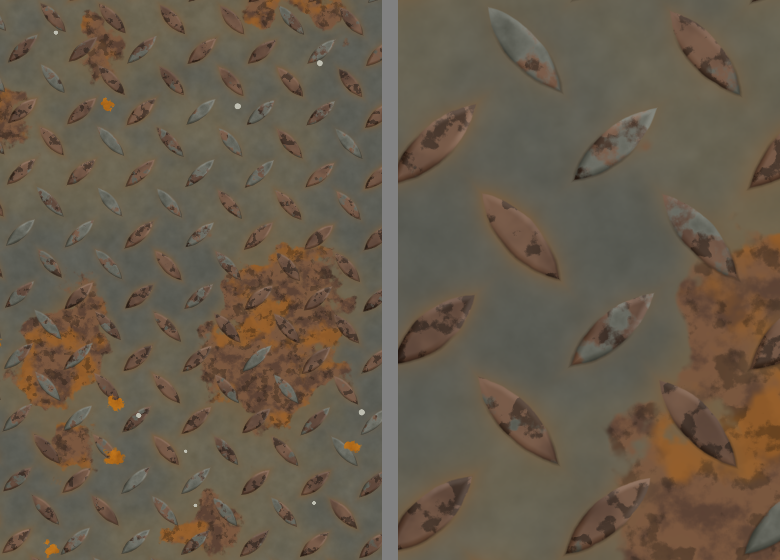
Left: the whole. Right: its middle third, enlarged.
A WebGL 1 fragment shader for this texture:

```glsl
precision highp float;
uniform vec2 u_resolution;

float hash(vec2 p) {
  vec3 q = fract(p.xyx * 0.1031);
  q += dot(q, q.yzx + 33.33);
  return fract((q.x + q.y) * q.z);
}

float noise(vec2 p) {
  vec2 i = floor(p), f = fract(p);
  f = f * f * (3.0 - 2.0 * f);
  return mix(mix(hash(i), hash(i + vec2(1, 0)), f.x),
             mix(hash(i + vec2(0, 1)), hash(i + vec2(1, 1)), f.x), f.y);
}

float fbm(vec2 p) {
  float sum = 0.0, amp = 0.5;
  for (int i = 0; i < 5; i++) {
    sum += amp * noise(p);
    p = mat2(1.6, 1.2, -1.2, 1.6) * p + 19.3;
    amp *= 0.5;
  }
  return sum / 0.97;
}

float blob(vec2 p, float x, float y, float radius) {
  vec2 d = (p - vec2(x, y)) / radius;
  return exp(-dot(d, d));
}

// Broad zones where corrosion gathers
float rustZones(vec2 p) {
  float z = blob(p, 0.51, 0.45, 0.13) + blob(p, 0.47, 0.31, 0.10);
  z += blob(p, 0.14, 0.42, 0.07) + blob(p, 0.09, 0.33, 0.08);
  z += blob(p, 0.11, 0.19, 0.05) + blob(p, 0.18, 0.91, 0.06);
  z += blob(p, 0.00, 0.79, 0.05) + blob(p, 0.37, 0.05, 0.07);
  z += blob(p, 0.47, 0.99, 0.05) + blob(p, 0.59, 0.99, 0.05);
  return min(z, 1.0);
}

// Pointed lens: x runs along its length, y across
float lens(vec2 q, float a, float b) {
  float r = (a * a + b * b) / (2.0 * b);
  return length(vec2(q.x, abs(q.y) + r - b)) - r;
}

// Rare irregular spots, one at most per cell
float specks(vec2 p, float cells, float chance, float size, float rough) {
  vec2 g = p * cells, id = floor(g);
  vec2 c = 0.3 + 0.4 * vec2(hash(id + 3.1), hash(id + 8.7));
  float r = size * (0.6 + 0.7 * hash(id + 5.3));
  float d = length(fract(g) - c) + rough * (fbm(g * 9.0) - 0.5);
  return step(hash(id + 41.0), chance) * (1.0 - smoothstep(r * 0.75, r * 1.1, d));
}

void main() {
  vec2 p = gl_FragCoord.xy / u_resolution.y;
  float px = 1.0 / u_resolution.y;
  float broad = fbm(p * 6.0 + 2.0);
  float medium = fbm(p * 24.0 + 7.0);
  float fine = fbm(p * 75.0 + 13.0);
  float zones = rustZones(p);

  // Dull steel with olive staining
  vec3 col = mix(vec3(0.355, 0.36, 0.33), vec3(0.42, 0.395, 0.32),
                 smoothstep(0.38, 0.75, broad + 0.25 * zones));
  col += 0.05 * (fine - 0.5) + 0.04 * (medium - 0.5);
  col = mix(col, vec3(0.46, 0.375, 0.26), 0.65 * smoothstep(0.15, 0.8, zones + 0.6 * (medium - 0.5)));

  // Mottled rust crust
  float rust = smoothstep(0.5, 0.66, zones + 1.5 * (medium - 0.5));
  vec3 crust = mix(vec3(0.34, 0.235, 0.19), vec3(0.48, 0.33, 0.235), smoothstep(0.3, 0.62, fine));
  float ember = smoothstep(0.54, 0.72, fbm(p * 20.0 + 31.0));
  crust = mix(crust, vec3(0.65, 0.38, 0.12), 0.75 * ember);
  crust *= 1.0 - 0.3 * smoothstep(0.55, 0.7, fbm(p * 95.0));
  col = mix(col, crust, 0.85 * rust);

  // Raised treads: two interleaved lattices of opposite tilt
  vec2 period = vec2(0.1064, 0.1099);
  vec2 lattice = vec2(p.x - 0.0417 - 0.0145 * (p.y - 0.914), p.y - 0.914 + 0.012 * p.x) / period;
  for (int k = 0; k < 2; k++) {
    float odd = float(k);
    vec2 g = lattice - odd * vec2(0.49, 0.51) + 0.5;
    vec2 id = floor(g) + 23.0 + 40.0 * odd;
    float wear = hash(id), vary = hash(id + 11.0);
    vec2 local = (fract(g) - 0.5) * period + 0.002 * (vec2(vary, wear) - 0.5);
    vec2 dir = normalize(vec2(1.0, mix(0.92, -1.12, odd) + 0.12 * (vary - 0.5)));
    vec2 q = vec2(dot(local, dir), dot(local, vec2(-dir.y, dir.x)));
    float d = lens(q, 0.032 + 0.003 * vary, 0.0095 + 0.0015 * wear);
    d += 0.002 * (fine - 0.5);
    float body = 1.0 - smoothstep(-px, px, d);

    // Rust bleeding onto the plate
    float halo = exp(-max(d, 0.0) / 0.006) * (0.25 + 0.65 * wear) * (0.5 + medium);
    col = mix(col, vec3(0.47, 0.365, 0.25), clamp(halo, 0.0, 0.8) * (1.0 - 0.5 * rust));

    // Worn top: bare metal showing through brown
    float cover = smoothstep(0.4, 0.58, fine + 0.75 * (wear - 0.3) + 0.12 * rust);
    vec3 metal = vec3(0.42, 0.425, 0.39) + 0.22 * (fine - 0.5);
    vec3 brown = mix(vec3(0.36, 0.26, 0.21), vec3(0.47, 0.345, 0.27), smoothstep(0.3, 0.65, medium));
    brown *= 1.0 - 0.4 * smoothstep(0.55, 0.67, fbm(p * 110.0 + id));
    vec3 top = mix(metal, brown, 0.9 * cover);

    // Bevel lit from the upper right
    float rim = smoothstep(-0.0045, -0.001, d);
    top += rim * 0.09 * clamp(dot(local, vec2(45.0, 60.0)), -1.0, 1.0);
    col = mix(col, top, body);
    float edge = 1.0 - smoothstep(0.0, 0.0018, abs(d));
    col *= 1.0 - 0.2 * edge * smoothstep(0.008, -0.008, local.y + 0.4 * local.x);
  }

  // Bright flakes and pale chips
  float flake = specks(p + 0.4, 11.0, 0.05, 0.13, 0.25);
  col = mix(col, mix(vec3(0.6, 0.33, 0.06), vec3(0.85, 0.52, 0.1), fine), 0.9 * flake);
  col = mix(col, vec3(0.74, 0.74, 0.69), specks(p + 1.7, 13.0, 0.06, 0.06, 0.04));
  gl_FragColor = vec4(col, 1.0);
}
```
